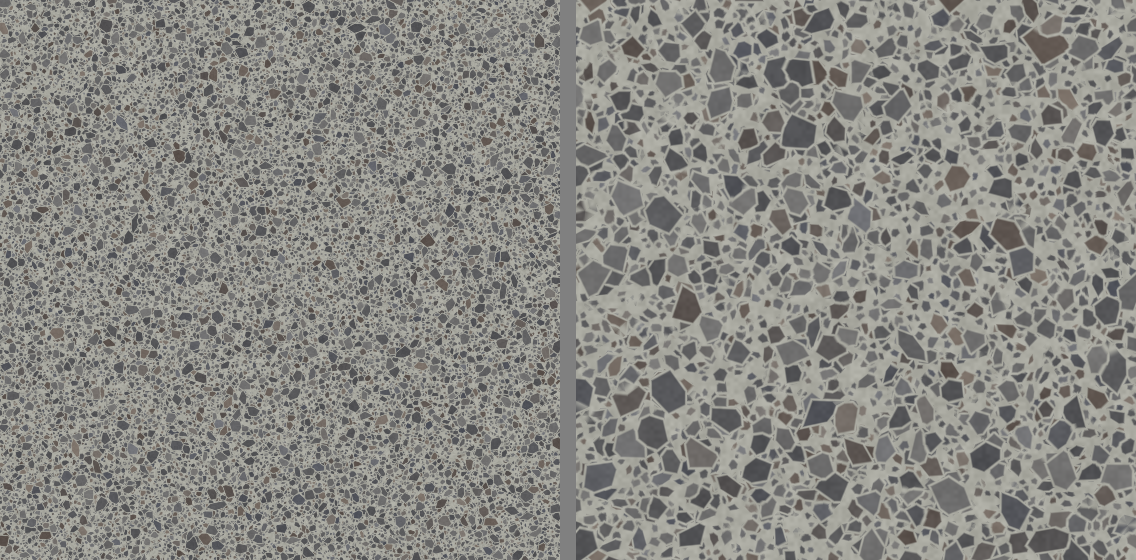
Left: the whole. Right: its middle third, enlarged.
Give the GLSL for this texture, as a WebGL 2 fragment shader.

```glsl
#version 300 es
precision highp float;
uniform vec2 u_resolution;
out vec4 fragColor;

// Stone sizes: cell size, smallest radius, largest radius, share of filled cells
const vec4 LARGE  = vec4(0.0270, 0.0068, 0.0115, 0.62);
const vec4 MEDIUM = vec4(0.0135, 0.0040, 0.0068, 0.80);
const vec4 SMALL  = vec4(0.0066, 0.0019, 0.0041, 0.92);
const int SIDES = 6;
const float MAX_STRETCH = 1.4;
const float SEAM = 0.0008;        // half the mortar between touching stones
const float CLEARANCE = 0.0015;   // mortar kept around larger stones
const float SOFTNESS = 0.0007;

const vec3 MORTAR = vec3(0.665, 0.665, 0.630);
const vec3 STONE_DARK = vec3(0.305, 0.307, 0.318);
const vec3 STONE_LIGHT = vec3(0.465, 0.462, 0.458);
const vec3 BROWN_TINT = vec3(0.035, -0.004, -0.035);
const vec3 BLUE_TINT = vec3(-0.012, -0.002, 0.025);
const float MORTAR_MOTTLE = 0.10;
const float STONE_MOTTLE = 0.06;
const float TAU = 6.2831853;

struct Stone {
    float dist;
    vec3 seed;
};

// Integer hash giving three values in 0..1
vec3 hash3(ivec2 cell, int salt) {
    uvec3 v = uvec3(ivec3(cell, salt)) * 1664525u + 1013904223u;
    v.x += v.y * v.z;
    v.y += v.z * v.x;
    v.z += v.x * v.y;
    v ^= v >> 16u;
    v.x += v.y * v.z;
    v.y += v.z * v.x;
    v.z += v.x * v.y;
    return vec3(v >> 8u) / 16777216.0;
}

float valueNoise(vec2 p, int salt) {
    ivec2 i = ivec2(floor(p));
    vec2 f = fract(p);
    f = f * f * (3.0 - 2.0 * f);
    float bottom = mix(hash3(i, salt).x, hash3(i + ivec2(1, 0), salt).x, f.x);
    float top = mix(hash3(i + ivec2(0, 1), salt).x, hash3(i + ivec2(1, 1), salt).x, f.x);
    return mix(bottom, top, f.y);
}

// Irregular convex polygon bounded by jittered half-planes
float chipDistance(vec2 p, float radius, ivec2 cell, int salt) {
    float d = -1.0;
    for (int k = 0; k < SIDES; k++) {
        vec3 h = hash3(cell, salt + 2 + k);
        float angle = TAU * (float(k) + 0.75 * h.x) / float(SIDES);
        float reach = radius * mix(0.6, 1.08, h.y);
        d = max(d, dot(p, vec2(cos(angle), sin(angle))) - reach);
    }
    return d;
}

// Nearest stone of one size, with a seam cut where neighbours overlap
Stone scatter(vec2 uv, vec4 size, int salt) {
    ivec2 home = ivec2(floor(uv / size.x));
    float nearest = 1.0;
    float second = 1.0;
    vec3 seed = vec3(0.0);
    for (int y = -1; y <= 1; y++) {
        for (int x = -1; x <= 1; x++) {
            ivec2 cell = home + ivec2(x, y);
            vec3 place = hash3(cell, salt);
            vec3 look = hash3(cell, salt + 1);
            float radius = mix(size.y, size.z, look.x * look.x);
            vec2 p = uv - (vec2(cell) + place.xy) * size.x;
            if (place.z > size.w || length(p) > 2.4 * radius) continue;

            float turn = TAU * look.y;
            float stretch = mix(1.0, MAX_STRETCH, look.z * look.z);
            p = mat2(cos(turn), sin(turn), -sin(turn), cos(turn)) * p;
            p *= vec2(1.0 / stretch, stretch);
            float d = chipDistance(p, radius, cell, salt);
            if (d < nearest) {
                second = nearest;
                nearest = d;
                seed = hash3(cell, salt + 12);
            } else {
                second = min(second, d);
            }
        }
    }
    return Stone(max(nearest, 0.5 * (nearest - second) + SEAM), seed);
}

vec3 stoneColor(vec3 seed, float mottle) {
    vec3 color = mix(STONE_DARK, STONE_LIGHT, pow(seed.x, 1.4));
    color += BROWN_TINT * smoothstep(0.70, 0.95, seed.y);
    color += BLUE_TINT * smoothstep(0.35, 0.05, seed.y) * seed.z;
    return color + STONE_MOTTLE * mottle;
}

float coverage(float d) {
    float edge = max(SOFTNESS, 0.6 / u_resolution.y);
    return 1.0 - smoothstep(-edge, edge, d);
}

void main() {
    vec2 uv = gl_FragCoord.xy / u_resolution.y;

    // Fine and coarse mottling
    float fine = valueNoise(uv * 420.0, 90) - 0.5;
    float coarse = valueNoise(uv * 110.0, 91) - 0.5;
    float mottle = 0.6 * fine + 0.4 * coarse;

    // Smaller stones give way to larger ones
    Stone large = scatter(uv, LARGE, 0);
    Stone medium = scatter(uv, MEDIUM, 20);
    Stone small = scatter(uv, SMALL, 40);
    medium.dist = max(medium.dist, CLEARANCE - large.dist);
    small.dist = max(small.dist, CLEARANCE - min(large.dist, medium.dist));

    // Mortar, then stones
    vec3 color = MORTAR + MORTAR_MOTTLE * mottle;
    color = mix(color, stoneColor(small.seed, mottle) + 0.025, coverage(small.dist));
    color = mix(color, stoneColor(medium.seed, mottle), coverage(medium.dist));
    color = mix(color, stoneColor(large.seed, mottle), coverage(large.dist));
    fragColor = vec4(color, 1.0);
}
```
